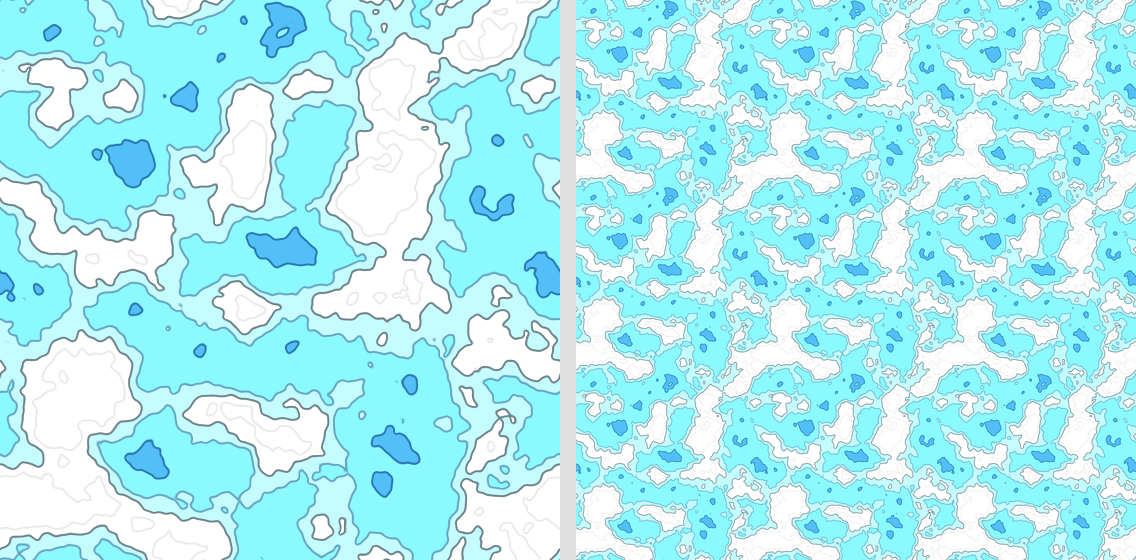
Left: one tile. Right: repeated 3 by 3.
Reproduce this pattern procedurally as a WebGL 1 fragment shader.

```glsl
precision highp float;
// Tiling contour chart: white land, pale shallows, cyan sea and blue deeps with thin outlines.

uniform vec2 u_resolution;

#define BASE_CELLS 5.0     // noise cells across the canvas in the first octave
#define ROUGHNESS 0.45     // amplitude kept from one octave to the next
#define FIELD_GAIN 4.15    // scales the noise to about unit deviation
#define COAST_LEVEL -0.58
#define SHELF_LEVEL 0.14
#define DEEP_LEVEL 1.72
#define HILL_LEVEL -1.35
#define LINE_WIDTH 0.0026  // full width of an outline, in canvas units
#define EDGE_SOFTNESS 0.0018
#define SEED 17.0

const vec3 LAND = vec3(1.0, 1.0, 1.0);
const vec3 SHALLOW = vec3(0.77, 0.99, 1.0);
const vec3 SEA = vec3(0.54, 0.98, 1.0);
const vec3 DEEP = vec3(0.32, 0.75, 0.97);
const vec3 HILL_LINE = vec3(0.91, 0.92, 0.91);
const vec3 COAST_LINE = vec3(0.42, 0.50, 0.53);
const vec3 SHELF_LINE = vec3(0.40, 0.64, 0.76);
const vec3 DEEP_LINE = vec3(0.16, 0.46, 0.70);

vec2 hash22(vec2 p) {
  vec3 q = fract(p.xyx * vec3(0.1031, 0.1030, 0.0973));
  q += dot(q, q.yzx + 33.33);
  return fract((q.xx + q.yz) * q.zy);
}

// Random unit gradient at a lattice corner, wrapped to the period.
vec2 cornerGradient(vec2 cell, float period) {
  return normalize(hash22(mod(cell, period) + period * 3.0 + SEED) - 0.4999);
}

float gradientNoise(vec2 uv, float period) {
  vec2 p = uv * period;
  vec2 i = floor(p);
  vec2 f = p - i;
  vec2 w = f * f * f * (f * (f * 6.0 - 15.0) + 10.0);
  vec2 e = vec2(1.0, 0.0);
  float a = dot(cornerGradient(i, period), f);
  float b = dot(cornerGradient(i + e.xy, period), f - e.xy);
  float c = dot(cornerGradient(i + e.yx, period), f - e.yx);
  float d = dot(cornerGradient(i + e.xx, period), f - e.xx);
  return mix(mix(a, b, w.x), mix(c, d, w.x), w.y);
}

// Sea depth: octaves with whole periods, shifted so that their lattices do not align.
float depthAt(vec2 uv) {
  float sum = 0.0;
  float amplitude = 1.0;
  float period = BASE_CELLS;
  for (int k = 0; k < 4; k++) {
    sum += amplitude * gradientNoise(uv + 0.137 * float(k), period);
    amplitude *= ROUGHNESS;
    period = period * 2.0 + 1.0;
  }
  return sum * FIELD_GAIN;
}

// Fills the deeper side of a contour, then draws its outline.
vec3 addContour(vec3 below, vec3 fill, vec3 ink, float dist, float soft) {
  vec3 color = mix(below, fill, smoothstep(-soft, soft, dist));
  float halfWidth = 0.5 * LINE_WIDTH;
  float line = 1.0 - smoothstep(halfWidth - 0.5 * soft, halfWidth + soft, abs(dist));
  return mix(color, ink, line);
}

void main() {
  vec2 uv = gl_FragCoord.xy / u_resolution;
  float soft = max(EDGE_SOFTNESS, 0.8 / min(u_resolution.x, u_resolution.y));

  // Dividing by the slope turns depth differences into distances.
  vec2 e = vec2(0.001, 0.0);
  float depth = depthAt(uv);
  vec2 slope = vec2(depthAt(uv + e.xy), depthAt(uv + e.yx)) - depth;
  float steepness = max(length(slope) / e.x, 4.0);

  vec3 color = LAND;
  color = addContour(color, LAND, HILL_LINE, (depth - HILL_LEVEL) / steepness, soft);
  color = addContour(color, SHALLOW, COAST_LINE, (depth - COAST_LEVEL) / steepness, soft);
  color = addContour(color, SEA, SHELF_LINE, (depth - SHELF_LEVEL) / steepness, soft);
  color = addContour(color, DEEP, DEEP_LINE, (depth - DEEP_LEVEL) / steepness, soft);

  gl_FragColor = vec4(color, 1.0);
}
```
